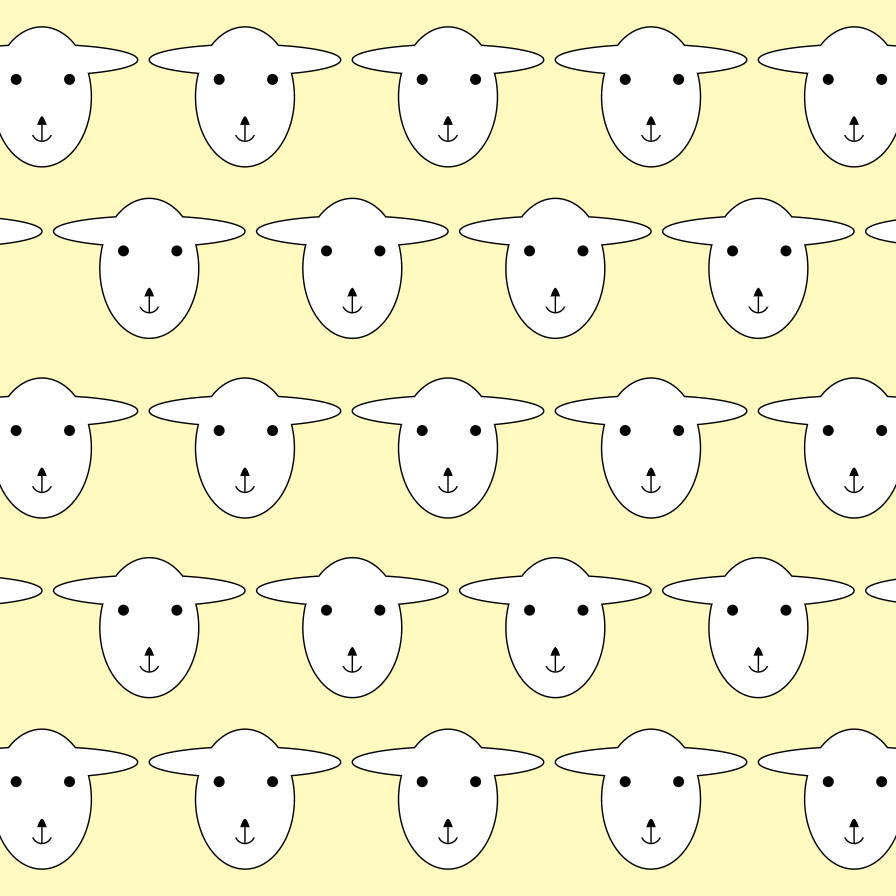
Reproduce this pattern procedurally as a WebGL 1 fragment shader.

```glsl
precision highp float;

uniform vec2 u_resolution;

// Colours
const vec3 CREAM = vec3(1.0, 0.98, 0.75);
const vec3 WOOL = vec3(1.0);
const vec3 INK = vec3(0.0);

// Layout, in canvas units
const float COLUMN_STEP = 0.2266;
const float ROW_STEP = 0.1914;
const float MIDDLE_GAP = 0.0091;   // extra space around the middle row
const float ODD_ROW_SHIFT = 0.1198;
const float OUTER_ROW = 2.0;       // rows above and below the middle
const float HALF_LINE = 0.0008;

// Sheep, relative to the head centre
const vec2 HEAD_RADII = vec2(0.0552, 0.0781);
const vec2 EAR_RADII = vec2(0.1068, 0.0173);
const float EAR_HEIGHT = 0.0413;
const vec2 EYES_CENTRE = vec2(0.0010, 0.0195);
const float EYE_SPREAD = 0.0298;
const float EYE_RADIUS = 0.0061;
const float NOSE_TOP = -0.0217;
const float NOSE_BASE = -0.0313;
const float NOSE_HALF_WIDTH = 0.0053;
const float MOUTH_CENTRE = -0.0384;
const float MOUTH_RADIUS = 0.0111;
const float MOUTH_ENDS = -0.0436;

float ellipseDistance(vec2 p, vec2 radii) {
  p = abs(p) + 1e-6;
  float k = length(p / radii);
  return k * (k - 1.0) / length(p / (radii * radii));
}

// Small dome with a flat base
float noseDistance(vec2 p) {
  float depth = clamp((NOSE_TOP - p.y) / (NOSE_TOP - NOSE_BASE), 0.0, 1.0);
  float side = abs(p.x) - NOSE_HALF_WIDTH * pow(depth, 0.6);
  return max(side, max(p.y - NOSE_TOP, NOSE_BASE - p.y));
}

// Upright stem and a shallow arc beneath it
float mouthDistance(vec2 p) {
  float stemEnd = MOUTH_CENTRE - MOUTH_RADIUS;
  float stem = length(vec2(p.x, p.y - clamp(p.y, stemEnd, NOSE_BASE)));
  float arc = abs(length(p - vec2(0.0, MOUTH_CENTRE)) - MOUTH_RADIUS);
  return min(stem, max(arc, p.y - MOUTH_ENDS)) - HALF_LINE;
}

float bodyDistance(vec2 p) {
  float head = ellipseDistance(p, HEAD_RADII);
  float ears = ellipseDistance(p - vec2(0.0, EAR_HEIGHT), EAR_RADII);
  return min(head, ears);
}

float featureDistance(vec2 p) {
  vec2 eye = p - EYES_CENTRE;
  eye.x = abs(eye.x) - EYE_SPREAD;
  float eyes = length(eye) - EYE_RADIUS;
  return min(eyes, min(noseDistance(p), mouthDistance(p)));
}

// Position relative to the nearest sheep in staggered rows
vec2 sheepCell(vec2 p) {
  p -= 0.5;
  float row = floor(p.y / (ROW_STEP + 0.5 * MIDDLE_GAP) + 0.5);
  row = clamp(row, -OUTER_ROW, OUTER_ROW);
  p.y -= row * ROW_STEP + sign(row) * MIDDLE_GAP;
  p.x -= mod(row, 2.0) * ODD_ROW_SHIFT;
  p.x = mod(p.x + 0.5 * COLUMN_STEP, COLUMN_STEP) - 0.5 * COLUMN_STEP;
  return p;
}

float coverage(float d, float pixel) {
  return clamp(0.5 - d / pixel, 0.0, 1.0);
}

void main() {
  float pixel = 1.0 / u_resolution.y;
  vec2 p = sheepCell(gl_FragCoord.xy * pixel);

  float body = bodyDistance(p);
  float ink = min(abs(body) - HALF_LINE, featureDistance(p));

  vec3 colour = mix(CREAM, WOOL, coverage(body, pixel));
  colour = mix(colour, INK, coverage(ink, pixel));
  gl_FragColor = vec4(colour, 1.0);
}
```
